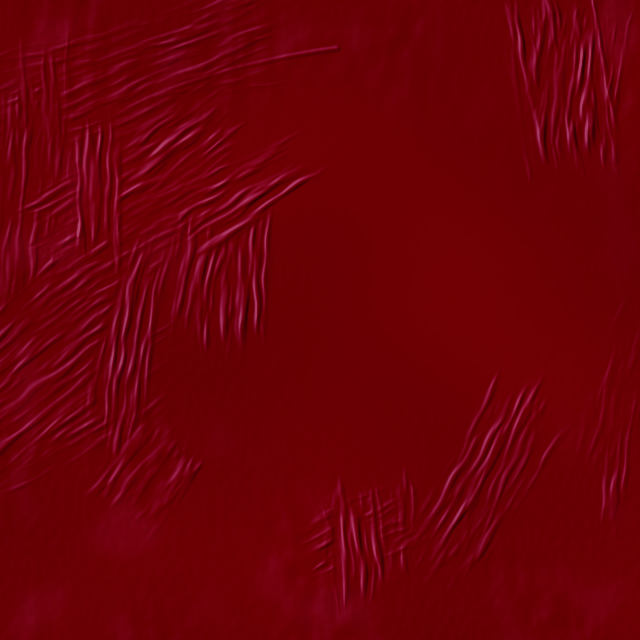
Write a WebGL 2 fragment shader that draws this texture.

```glsl
#version 300 es
precision highp float;
// Thick crimson paint, scored by overlapping dabs of a stiff brush around a calm area.
// Dabs of stretched gradient noise are layered into a height field, and its slope
// towards a light at the upper left gives pink glints and dark grooves.

uniform vec2 u_resolution;
out vec4 fragColor;

const vec3 CRIMSON = vec3(0.42, 0.0, 0.01);
const vec3 GLINT = vec3(0.15, 0.09, 0.23);
const vec2 LIGHT_DIR = vec2(-0.8, 0.6);
const vec2 CALM_CENTRE = vec2(0.63, 0.56);

vec2 hash2(vec2 p) {
    p = vec2(dot(p, vec2(127.1, 311.7)), dot(p, vec2(269.5, 183.3)));
    return fract(sin(p) * 43758.5);
}

float cornerSlope(vec2 cell, vec2 offset) {
    float angle = 6.2832 * hash2(cell).x;
    return dot(vec2(cos(angle), sin(angle)), offset);
}

// Gradient noise, about -0.7 to 0.7
float gradientNoise(vec2 p) {
    vec2 i = floor(p), f = fract(p);
    vec2 w = f * f * f * (f * (f * 6.0 - 15.0) + 10.0);
    vec2 x = vec2(1.0, 0.0);
    return mix(mix(cornerSlope(i, f), cornerSlope(i + x, f - x), w.x),
               mix(cornerSlope(i + x.yx, f - x.yx), cornerSlope(i + 1.0, f - 1.0), w.x), w.y);
}

vec2 toStroke(vec2 p, float angle) {
    float c = cos(angle), s = sin(angle);
    return vec2(c * p.x + s * p.y, c * p.y - s * p.x);
}

// Lays one dab over the height h; q.x runs along the bristles
float dab(float h, vec2 q, vec2 size, float strength, float seed) {
    q.y += 0.7 * (hash2(vec2(seed, 3.0)).x - 0.4) * q.x * q.x;
    vec2 extent = abs(q) / size;
    if (max(extent.x, extent.y) > 1.6) return h;
    q.y += 0.006 * gradientNoise(q * 16.0 + seed);
    float ragged = 0.7 * gradientNoise(vec2(q.x * 6.0, q.y * 55.0) + seed * 7.3);
    float cover = 1.0 - smoothstep(0.6, 1.1, max(extent.x + ragged, extent.y + 0.3 * ragged));
    float bristle = gradientNoise(vec2(q.x * 6.0, q.y * 80.0) + seed * 17.1)
                  + 0.5 * gradientNoise(vec2(q.x * 22.0, q.y * 125.0) + seed * 5.7);
    float pressure = 0.85 + 0.9 * gradientNoise(q * vec2(10.0, 22.0) + seed * 2.9);
    return mix(h, strength * pressure * smoothstep(-0.2, 0.5, bristle), cover);
}

// Scatters dabs about a centre, alternating between two directions
float cluster(float h, vec2 p, vec2 centre, vec2 spread, vec2 angles,
              vec2 size, int count, float strength, float seed) {
    for (int i = 0; i < count; i++) {
        float id = seed + float(i);
        vec2 place = hash2(vec2(id, 1.7)) * 2.0 - 1.0;
        vec2 vary = hash2(vec2(id, 9.2));
        float angle = (i % 2 == 0 ? angles.x : angles.y) + 0.16 * (vary.x - 0.5);
        vec2 q = toStroke(p - centre - place * spread, angle);
        h = dab(h, q, size * (0.75 + 0.5 * vary.y), strength * (0.5 + 0.5 * vary.x), id);
    }
    return h;
}

// Thin arched ridge that fades at its start
float scratch(vec2 p, vec2 start, vec2 end) {
    vec2 along = end - start;
    float t = clamp(dot(p - start, along) / dot(along, along), 0.0, 1.0);
    vec2 arch = vec2(0.0, 0.045 * t * (1.0 - t));
    float d = length(p - start - along * t - arch);
    return 0.4 * smoothstep(0.0, 0.3, t) * (1.0 - smoothstep(0.0, 0.006, d));
}

float paintHeight(vec2 p) {
    float rough = smoothstep(0.15, 0.5, length(p - CALM_CENTRE));
    float patches = smoothstep(-0.1, 0.4, gradientNoise(p * 5.0 + 8.0));
    float h = 0.0;
    // Left side: sweeps above, uprights, slants below, then long pulls on top
    h = cluster(h, p, vec2(0.19, 0.86), vec2(0.08, 0.06), vec2(0.33, 0.42), vec2(0.17, 0.06), 4, 0.6, 10.0);
    h = cluster(h, p, vec2(0.05, 0.72), vec2(0.03, 0.24), vec2(1.5, 1.6), vec2(0.12, 0.05), 5, 0.65, 20.0);
    h = cluster(h, p, vec2(0.07, 0.38), vec2(0.04, 0.08), vec2(0.65, 0.75), vec2(0.16, 0.08), 4, 0.8, 30.0);
    h = cluster(h, p, vec2(0.20, 0.68), vec2(0.08, 0.07), vec2(0.6, 0.5), vec2(0.12, 0.06), 4, 0.75, 36.0);
    h = cluster(h, p, vec2(0.19, 0.45), vec2(0.02, 0.03), vec2(1.36, 1.42), vec2(0.20, 0.045), 2, 1.1, 41.0);
    h = cluster(h, p, vec2(0.14, 0.70), vec2(0.01), vec2(1.56), vec2(0.09, 0.035), 1, 1.1, 44.0);
    // Upper middle, top right, lower edge, right edge
    h = cluster(h, p, vec2(0.36, 0.58), vec2(0.05, 0.02), vec2(1.42, 1.5), vec2(0.11, 0.06), 3, 0.85, 46.0);
    h = cluster(h, p, vec2(0.40, 0.71), vec2(0.04, 0.02), vec2(0.45, 0.5), vec2(0.10, 0.045), 2, 0.8, 50.0);
    h = cluster(h, p, vec2(0.91, 0.87), vec2(0.06, 0.03), vec2(1.5, 1.68), vec2(0.10, 0.06), 5, 1.15, 54.0);
    h = cluster(h, p, vec2(0.58, 0.17), vec2(0.06, 0.03), vec2(1.65, 0.4), vec2(0.08, 0.05), 5, 0.9, 60.0);
    h = cluster(h, p, vec2(0.75, 0.24), vec2(0.03, 0.05), vec2(1.1, 1.2), vec2(0.13, 0.045), 4, 1.0, 70.0);
    h = cluster(h, p, vec2(0.30, 0.27), vec2(0.10, 0.02), vec2(0.95, 1.0), vec2(0.06, 0.05), 4, 0.55, 80.0);
    h = cluster(h, p, vec2(0.96, 0.38), vec2(0.02, 0.16), vec2(1.4, 1.3), vec2(0.12, 0.03), 3, 0.45, 90.0);
    h += scratch(p, vec2(0.21, 0.84), vec2(0.525, 0.925));
    // Soft lumps and fine tooth, flattened in the calm area
    h += rough * patches * 0.5 * gradientNoise(p * vec2(32.0, 22.0));
    return h + 0.05 * (0.2 + rough) * gradientNoise(p * vec2(85.0, 65.0));
}

void main() {
    vec2 p = gl_FragCoord.xy / u_resolution;

    // Slope facing the light
    float reach = 0.0038;
    float height = paintHeight(p);
    float slope = 3.2 * (height - paintHeight(p + LIGHT_DIR * reach));
    float shade = min(max(-slope, 0.0), 2.0);

    // Pink bloom where the paint is raised or smudged
    float rough = smoothstep(0.2, 0.55, length(p - CALM_CENTRE));
    float smudge = rough * smoothstep(0.1, 0.5, gradientNoise(p * vec2(13.0, 9.0) + 4.0));
    float lit = clamp(1.1 * slope, 0.0, 1.5) + 0.12 * max(height, 0.0) + 0.2 * smudge;

    // Crimson body with faint tonal drift
    vec3 colour = CRIMSON * (1.0 + 0.1 * gradientNoise(p * 3.5) - 0.03 * rough);
    colour += GLINT * vec3(lit, lit * lit, lit);
    colour *= 1.0 - 0.28 * shade;
    fragColor = vec4(colour, 1.0);
}
```
